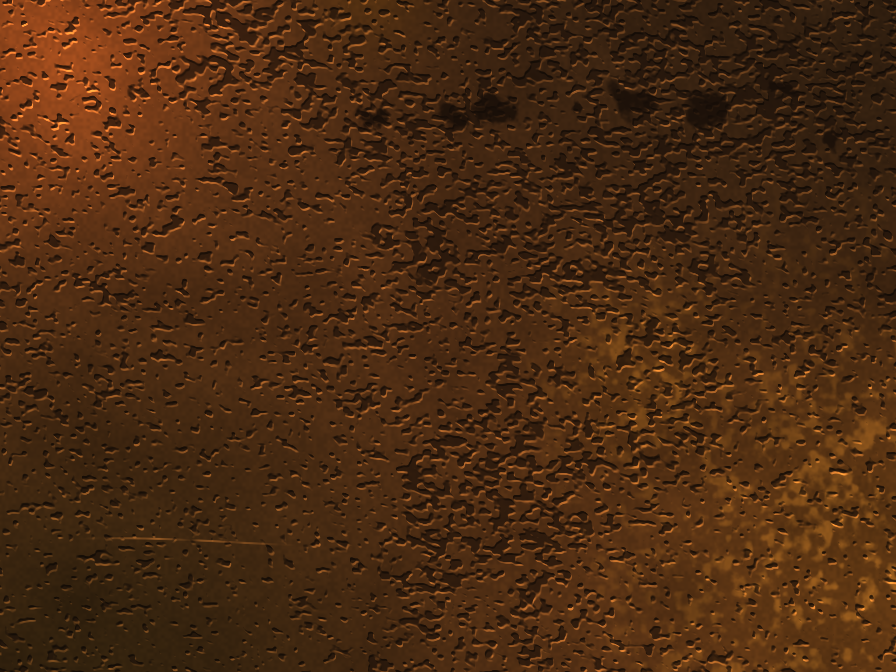
A Shadertoy shader for this texture:

```glsl
const vec3 RUST = vec3(0.355, 0.195, 0.085);
const vec3 OLIVE = vec3(0.185, 0.125, 0.05);
const vec3 UMBER = vec3(0.18, 0.115, 0.058);
const vec3 ORANGE = vec3(0.62, 0.29, 0.11);
const vec3 GOLD = vec3(0.36, 0.21, 0.065);
const vec3 OCHRE = vec3(0.56, 0.34, 0.11);
const vec3 SOOT = vec3(0.085, 0.05, 0.028);
const vec3 GLINT = vec3(0.80, 0.46, 0.18);
const vec2 PIT_SCALE = vec2(98.0, 145.0);   // pits per canvas height
const vec2 TO_LIGHT = vec2(-0.0012, 0.0030);
const float SPARSE_LEVEL = 0.66;
const float DENSE_LEVEL = 0.42;
const float PIT_EDGE = 0.17;
const int STAIN_COUNT = 8;

float hash(vec2 p) {
    vec3 q = fract(vec3(p.xyx) * 0.1031);
    q += dot(q, q.yzx + 33.33);
    return fract((q.x + q.y) * q.z);
}

float noise(vec2 p) {
    vec2 i = floor(p), f = fract(p);
    f = f * f * (3.0 - 2.0 * f);
    return mix(mix(hash(i), hash(i + vec2(1, 0)), f.x),
               mix(hash(i + vec2(0, 1)), hash(i + vec2(1, 1)), f.x), f.y);
}

float fbm(vec2 p) {
    float sum = 0.0, gain = 0.5;
    for (int i = 0; i < 4; i++) {
        sum += gain * noise(p);
        p = mat2(1.6, 1.2, -1.2, 1.6) * p + 17.3;
        gain *= 0.5;
    }
    return sum / 0.9375;
}

float glow(vec2 p, vec2 center, float radius) {
    vec2 d = (p - center) / radius;
    return exp(-dot(d, d));
}

// Depth of the corroded pits: 0 on the surface, 1 at the bottom
float pitDepth(vec2 p, float level) {
    vec2 turned = mat2(0.94, 0.34, -0.34, 0.94) * p;
    float n = 0.62 * noise(p * PIT_SCALE) + 0.38 * noise(turned * PIT_SCALE * 1.35 + 31.0);
    return smoothstep(level, level + PIT_EDGE, n);
}

// Share of the surface that is eaten away
float corrosion(vec2 p) {
    float d = 0.20 + 1.5 * (fbm(p * 6.0 + 4.0) - 0.5) + 0.8 * (noise(p * 36.0) - 0.5);
    d += 0.50 * glow(p, vec2(0.75, 0.85), 0.33);
    d += 0.40 * glow(p, vec2(1.25, 0.85), 0.40);
    d += 0.50 * glow(p, vec2(0.30, 0.97), 0.20);
    d += 0.50 * glow(p, vec2(0.74, 0.22), 0.24);
    d -= 0.35 * glow(p, vec2(0.25, 0.05), 0.35);
    d -= 0.45 * glow(p, vec2(1.30, 0.15), 0.32);
    // Brushed swirls above, vertical runs at the upper left
    vec2 b = mat2(0.8, -0.6, 0.6, 0.8) * (p + 0.08 * noise(p * 5.0));
    d += 0.9 * (noise(b * vec2(14.0, 60.0)) - 0.5) * glow(p, vec2(0.75, 0.8), 0.32);
    d += 1.3 * (noise(p * vec2(90.0, 7.0)) - 0.5) * glow(p, vec2(0.16, 0.87), 0.14);
    return clamp(d, 0.0, 1.0);
}

vec3 metal(vec2 p) {
    vec3 c = mix(RUST, OLIVE, glow(p, vec2(0.12, -0.05), 0.55));
    c = mix(c, UMBER, 0.95 * glow(p, vec2(1.32, 0.95), 0.62));
    c = mix(c, UMBER, 0.55 * glow(p, vec2(0.85, 1.05), 0.35));
    c = mix(c, ORANGE, 0.9 * glow(p, vec2(0.07, 0.93), 0.22));
    c = mix(c, GOLD, 0.7 * glow(p, vec2(0.55, 1.02), 0.09));
    // Golden mottling at the lower right
    float area = max(glow(p, vec2(1.30, 0.15), 0.34), 0.7 * glow(p, vec2(0.97, 0.43), 0.15));
    float blotch = 0.4 * noise(p * 95.0) + 0.6 * fbm(p * 38.0);
    c = mix(c, GOLD, area * 0.75);
    c = mix(c, OCHRE, area * smoothstep(0.47, 0.72, blotch));
    c *= 0.84 + 0.32 * fbm(p * 9.0);
    return c * (0.93 + 0.14 * noise(p * 190.0));
}

// Ragged dark stains scattered over the upper right
float stains(vec2 p) {
    float cover = 0.0;
    vec2 ragged = p + 0.06 * (vec2(fbm(p * 32.0), fbm(p * 32.0 + 50.0)) - 0.5);
    for (int i = 0; i < STAIN_COUNT; i++) {
        float k = float(i);
        vec2 center = vec2(0.55 + 0.8 * fract(k * 0.618 + 0.15), 0.74 + 0.15 * hash(vec2(k, 7.0)));
        float radius = mix(0.010, 0.032, hash(vec2(k, 3.0)));
        float dist = length((ragged - center) * vec2(0.8, 1.1));
        cover = max(cover, 1.0 - smoothstep(radius * 0.6, radius * 1.1, dist));
    }
    return cover;
}

void mainImage(out vec4 fragColor, in vec2 fragCoord) {
    vec2 p = fragCoord / iResolution.y;
    vec2 q = p + 0.012 * vec2(noise(p * 14.0), noise(p * 14.0 + 40.0));

    // Pits lit from above: dark floors, bright lower rims
    float level = mix(SPARSE_LEVEL, DENSE_LEVEL, corrosion(p));
    float depth = pitDepth(q, level);
    float slope = pitDepth(q + TO_LIGHT, level) - depth;
    vec3 base = metal(p);
    vec3 color = mix(base, SOOT + 0.22 * base, 0.8 * depth);
    float shine = 0.12 + 1.1 * dot(base, vec3(0.6, 0.4, 0.0));
    color += GLINT * shine * max(slope, 0.0) * (0.3 + 1.1 * noise(p * 75.0));
    color *= 1.0 - 0.45 * max(-slope, 0.0);
    color = mix(color, SOOT, 0.8 * stains(p));

    // Thin scratch at the lower left
    float line = abs(p.y - 0.193 - 0.006 * sin(p.x * 9.0));
    float span = smoothstep(0.10, 0.25, p.x) * (1.0 - smoothstep(0.33, 0.45, p.x));
    float scratch = (1.0 - smoothstep(0.0006, 0.0024, line)) * span;
    color += GLINT * 0.5 * scratch * noise(p * 60.0);

    fragColor = vec4(color, 1.0);
}
```
